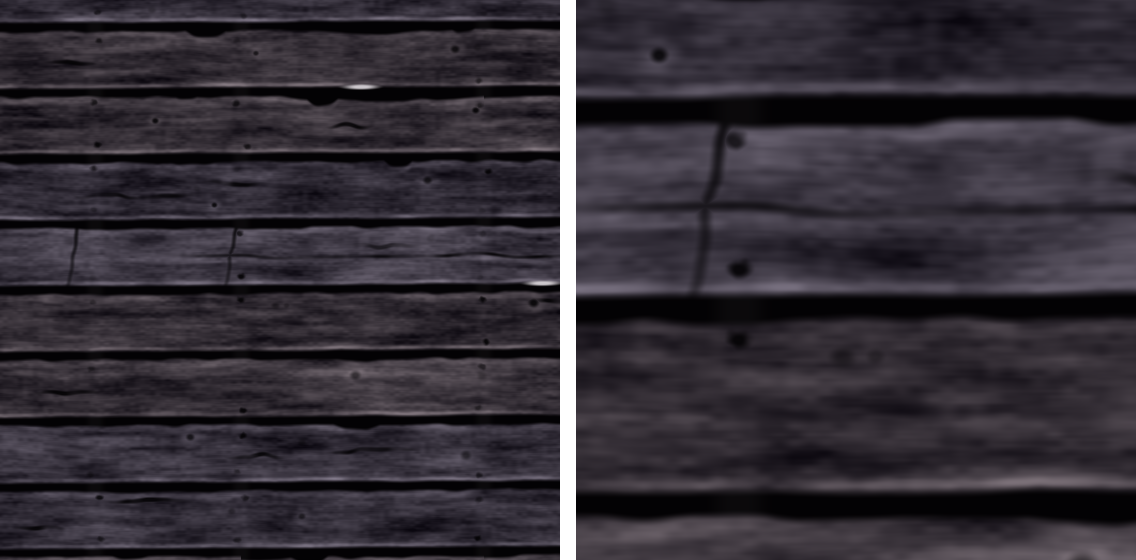
Left, the full canvas; right, a detail of the centre.
A three.js fragment shader for this texture:

```glsl
// Weathered dark horizontal boards with black gaps between them.
// Each row is one board: stretched noise makes grain, hashes vary the tone,
// and loops scatter chips, nails, knots and splits over every row.

#define PITCH 0.1174
#define FIRST_GAP 0.0143
#define GAP_HALF 0.064
#define EDGE_SOFT 0.030
#define TILT 0.005
#define GRAIN 0.80
#define NAIL_RADIUS 0.0055
#define PALE_BOARD 4.0
#define WOOD_DARK vec3(0.085, 0.070, 0.100)
#define WOOD_PALE vec3(0.445, 0.412, 0.450)
#define GAP_COLOR vec3(0.012, 0.007, 0.014)
#define SCRAP_COLOR vec3(0.80, 0.78, 0.80)

varying vec2 vUv;

float hash(vec2 p) {
  return fract(sin(dot(p, vec2(127.1, 311.7))) * 43758.55);
}

float noise(vec2 p) {
  vec2 c = floor(p), f = fract(p);
  f = f * f * (3.0 - 2.0 * f);
  return mix(mix(hash(c), hash(c + vec2(1.0, 0.0)), f.x),
             mix(hash(c + vec2(0.0, 1.0)), hash(c + vec2(1.0, 1.0)), f.x), f.y);
}

float fbm(vec2 p) {
  float sum = 0.0, amp = 0.53;
  for (int k = 0; k < 4; k++) {
    sum += amp * noise(p);
    p = p * 2.03 + 17.3;
    amp *= 0.5;
  }
  return sum;
}

// Soft elliptical spot: 1 at the centre, 0 outside
float spot(vec2 d, vec2 radius) {
  return 1.0 - smoothstep(0.3, 1.35, length(d / radius));
}

// Hidden uprights to which the boards are nailed
float studX(float k) {
  return 0.17 + 0.174 * k + 0.0865 * k * k;
}

// How far a gap eats into the board below it, in rows
float gapDepth(float x, float gap) {
  float depth = GAP_HALF + 0.04 * (noise(vec2(x * 32.0, gap * 7.0)) - 0.4);
  float bay = step(studX(1.0), x) + step(studX(2.0), x);
  float worn = step(3.0, abs(gap - 3.5));
  depth += worn * 0.075 * bay * smoothstep(0.3, 0.8, noise(vec2(x * 9.0, gap + 0.5)));
  for (int k = 0; k < 2; k++) {
    vec2 seed = vec2(gap + 3.0, float(k) * 5.0 + 2.0);
    float u = (x - hash(seed)) / mix(0.018, 0.045, hash(seed + 11.0));
    depth += 0.16 * pow(hash(seed + 23.0), 2.0) * smoothstep(0.0, 1.0, 1.0 - u * u);
  }
  return depth;
}

void main() {
  float x = vUv.x;
  float row = (vUv.y - FIRST_GAP - TILT * (x - 0.5)) / PITCH;
  float board = floor(row), f = row - board;
  float pale = 1.0 - step(0.5, abs(board - PALE_BOARD));
  float oddUpper = step(2.5, board) * mod(board, 2.0);

  // Long grain, blotches, short flecks and fine speckle
  vec2 g = vec2(x, vUv.y + 0.008 * noise(vec2(x * 7.0, board * 3.0)));
  float grain = fbm(g * vec2(8.0, 70.0) + board * 13.7) - 0.5;
  float blotch = fbm(g * vec2(10.0, 24.0) + board * 5.1) - 0.5;
  float fleck = noise(g * vec2(38.0, 110.0) + board * 3.3) - 0.5;
  float speckle = noise(g * vec2(110.0, 190.0)) - 0.5;
  float tone = 0.335 + 0.06 * (hash(vec2(board, 4.0)) - 0.5) + 0.14 * pale - 0.07 * oddUpper;
  tone += GRAIN * grain + 0.56 * blotch + 0.17 * fleck + 0.17 * speckle;

  // Pale lips along both edges of a board
  float depth = gapDepth(x, board + 1.0);
  float low = f - GAP_HALF - 0.018 * (noise(vec2(x * 18.0, board)) - 0.5);
  float high = 1.0 - f - depth;
  float lipWear = 0.35 + 1.0 * noise(vec2(x * 22.0, board * 9.0));
  tone += lipWear * (0.48 * exp(-pow((low - 0.040) / 0.032, 2.0))
                   + 0.23 * exp(-pow((high - 0.055) / 0.045, 2.0)));

  // Nails, some rusted away, beside the studs
  float dark = 0.0, stud = 0.0;
  for (int k = 0; k < 3; k++) {
    float sx = studX(float(k));
    stud = max(stud, 1.0 - smoothstep(0.004, 0.022, abs(x - sx)));
    for (int n = 0; n < 2; n++) {
      vec2 seed = vec2(board + 20.0, float(k * 2 + n));
      float fy = 0.19 + 0.62 * float(n) + 0.08 * (hash(seed + 8.0) - 0.5);
      vec2 d = vec2(x - sx - 0.022 * (hash(seed) - 0.5), (f - fy) * PITCH);
      d += 0.003 * (vec2(noise(vUv * 170.0), noise(vUv * 170.0 + 40.0)) - 0.5);
      dark = max(dark, spot(d, vec2(NAIL_RADIUS * 1.25, NAIL_RADIUS)) * smoothstep(0.0, 0.8, hash(seed + 3.0)));
    }
  }
  tone += 0.10 * stud * (noise(vUv * vec2(90.0, 40.0)) - 0.3);

  // Ringed knots and ragged splits along the grain
  for (int k = 0; k < 3; k++) {
    vec2 seed = vec2(board + 40.0, float(k) + 0.5);
    vec2 d = vec2(x - hash(seed), (f - mix(0.25, 0.78, hash(seed + 7.0))) * PITCH);
    float size = mix(0.005, 0.010, hash(seed + 9.0));
    tone += 0.20 * spot(d, vec2(size * 2.3)) * step(0.4, hash(seed + 5.0));
    dark = max(dark, spot(d, vec2(size, size * 0.85)) * hash(seed + 5.0));
    vec2 s = vec2(x - hash(seed + 13.0), (f - mix(0.3, 0.85, hash(seed + 15.0))) * PITCH);
    s.y += 0.009 * (noise(vec2(x * 34.0, board)) - 0.5);
    float ragged = 0.3 + 0.9 * noise(vec2(x * 45.0, board + 8.0));
    dark = max(dark, ragged * spot(s, vec2(mix(0.03, 0.08, hash(seed + 17.0)), 0.0045)) * step(0.5, hash(seed + 19.0)));
  }

  // The pale board has a long split and two slanted cross cracks
  float splitY = f - 0.50 - 0.07 * (noise(vec2(x * 14.0, 2.0)) - 0.5);
  float splitWear = 0.2 + 0.9 * noise(vec2(x * 25.0, 6.0));
  dark = max(dark, pale * splitWear * smoothstep(0.25, 0.5, x) * (1.0 - smoothstep(0.0, 0.045, abs(splitY))));
  tone += pale * 0.22 * splitWear * exp(-pow((splitY + 0.08) / 0.045, 2.0));
  for (int k = 0; k < 2; k++) {
    float crackX = x - 0.132 - 0.28 * float(k) - 0.018 * (f - 0.5) - 0.007 * (noise(vec2(f * 6.0, float(k))) - 0.5);
    dark = max(dark, pale * (0.4 + 0.5 * f) * (1.0 - smoothstep(0.0, 0.0065, abs(crackX))));
  }

  // Wood tint, then holes, gaps and pale scraps caught in the gaps
  vec3 color = mix(WOOD_DARK, WOOD_PALE, clamp(tone, -0.12, 1.2));
  float warm = step(2.0, mod(board, 4.0));
  color *= mix(vec3(0.98, 0.99, 1.035), vec3(1.015, 1.0, 0.98), warm);
  color = mix(color, GAP_COLOR, min(dark, 1.0) * 0.9);
  float wood = smoothstep(-EDGE_SOFT, EDGE_SOFT, min(low, high));
  color = mix(GAP_COLOR + 0.03 * stud, color, wood);
  float caught = step(2.5, board) * (1.0 - step(0.5, abs(mod(board, 3.0) - 1.0)));
  vec2 scrap = vec2(x - fract(0.645 + (7.0 - board) * 0.108), (f - 0.067) * PITCH);
  color = mix(color, SCRAP_COLOR, caught * spot(scrap, vec2(0.032, 0.0048)));
  gl_FragColor = vec4(color, 1.0);
}
```
